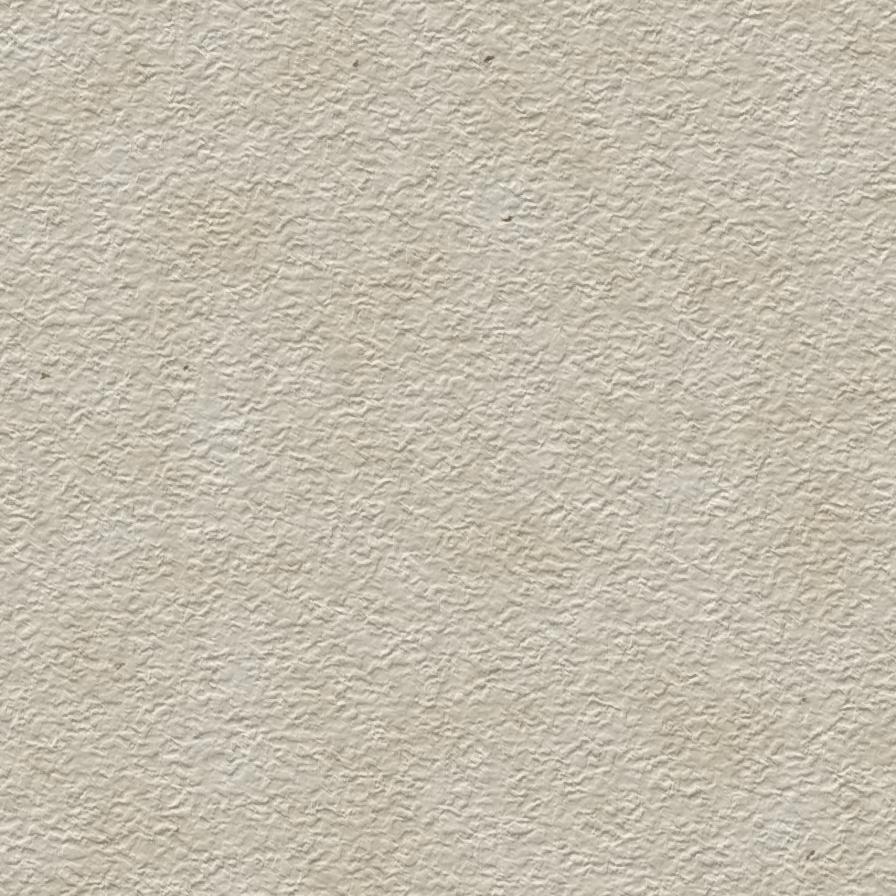
Write a Shadertoy shader that draws this texture.

```glsl
const vec3 SHADOW_TAN = vec3(0.62, 0.597, 0.537);
const vec3 LIT_CREAM = vec3(0.873, 0.843, 0.783);
const vec3 SPECK_BROWN = vec3(0.40, 0.35, 0.27);
const vec3 SPECK_RUST = vec3(0.70, 0.54, 0.33);
const vec3 COOL_SHIFT = vec3(-0.009, -0.001, 0.012);
const vec2 LIGHT_DIR = vec2(-0.3, 0.954);

vec2 hash2(vec2 cell) {
    vec3 q = fract(cell.xyx * vec3(0.1031, 0.1030, 0.0973));
    q += dot(q, q.yzx + 33.33);
    return fract((q.xx + q.yz) * q.zy);
}

vec2 gradientAt(vec2 cell) {
    float angle = 6.2832 * hash2(cell).x;
    return vec2(cos(angle), sin(angle));
}

float gradientNoise(vec2 p) {
    vec2 i = floor(p), f = fract(p);
    vec2 u = f * f * f * (f * (f * 6.0 - 15.0) + 10.0);
    vec2 e = vec2(1.0, 0.0);
    float low = mix(dot(gradientAt(i), f),
                    dot(gradientAt(i + e), f - e), u.x);
    float high = mix(dot(gradientAt(i + e.yx), f - e.yx),
                     dot(gradientAt(i + 1.0), f - 1.0), u.x);
    return 1.4 * mix(low, high, u.y);
}

float fbm(vec2 p, int octaves, float gain) {
    float sum = 0.0, amplitude = 1.0;
    for (int i = 0; i < octaves; i++) {
        sum += amplitude * gradientNoise(p);
        p = mat2(1.9, 0.25, -0.25, 1.9) * p + 17.3;
        amplitude *= gain;
    }
    return sum;
}

// Flaky plaster height: fine lumps with short stepped rims
float plasterHeight(vec2 p) {
    vec2 warp = vec2(gradientNoise(p * 60.0 + 5.0), gradientNoise(p * 60.0 + 61.0));
    float lumps = fbm((p + 0.003 * warp) * vec2(84.0, 116.0) + 40.0, 3, 0.48);
    float rim = smoothstep(-0.08, 0.12, lumps);
    return 0.85 * lumps + 0.5 * rim;
}

// Slope towards the light; positive values are lit
float reliefLight(vec2 p, float reach) {
    vec2 d = LIGHT_DIR * reach;
    return plasterHeight(p - d) - plasterHeight(p + d);
}

// Keeps steep slopes from clipping hard
float softLimit(float x, float strength) {
    return x / (1.0 + strength * abs(x));
}

// Sparse ragged pits: x is coverage, y picks the colour
vec2 pitMask(vec2 p, float density, float share) {
    vec2 grid = p * density, cell = floor(grid);
    vec2 pick = hash2(cell + 91.0), place = hash2(cell + 23.0);
    vec2 offset = (grid - cell - 0.15 - 0.7 * place) / density;
    offset.y -= 0.4 * offset.x;
    float ragged = 0.004 * gradientNoise(p * 210.0);
    float edge = length(offset * vec2(0.75, 1.3)) + ragged;
    float radius = mix(0.002, 0.004, pick.y);
    float cover = 1.0 - smoothstep(radius - 0.002, radius + 0.002, edge);
    return vec2(cover * step(pick.x, share), pick.y);
}

void mainImage(out vec4 fragColor, in vec2 fragCoord) {
    vec2 uv = fragCoord / iResolution.y;

    // Relief, calmer on the smoother patches
    float roughness = clamp(0.95 + 0.7 * fbm(uv * vec2(28.0, 36.0) + 9.0, 2, 0.6), 0.4, 1.4);
    float relief = softLimit(1.15 * roughness * reliefLight(uv, 0.0016), 0.25);

    // Broad stains, mottled clumps and fine grain
    float stain = fbm(uv * vec2(6.0, 8.0) + 130.0, 3, 0.65);
    float clumps = fbm(uv * vec2(30.0, 42.0) + 210.0, 2, 0.7);
    float grain = gradientNoise(uv * 230.0 + 71.0);
    float tone = 0.60 + 0.49 * relief + 0.085 * stain + 0.13 * clumps + 0.08 * grain;
    tone -= 0.12 * smoothstep(0.4, 1.1, -relief);

    vec3 colour = mix(SHADOW_TAN, LIT_CREAM, tone);
    colour += COOL_SHIFT * stain;

    // Small dark pits, a few of them rusty
    vec2 pit = pitMask(uv, 6.0, 0.28);
    vec3 pitColour = mix(SPECK_BROWN, SPECK_RUST, step(0.88, pit.y));
    colour = mix(colour, pitColour + 0.08 * relief, 0.75 * pit.x);

    fragColor = vec4(clamp(colour, 0.0, 1.0), 1.0);
}
```
